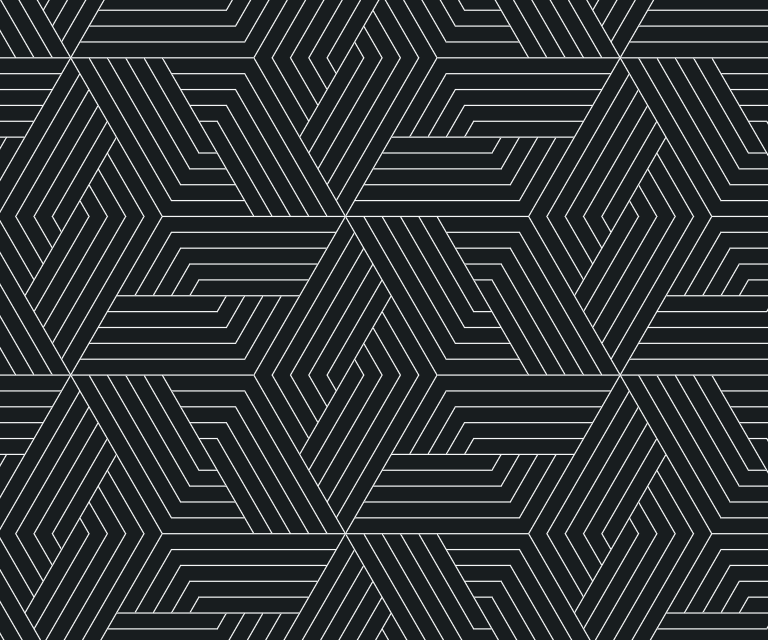
This pattern is drawn by a WebGL 1 fragment shader. Its source:

```glsl
precision highp float;

uniform vec2 u_resolution;

const float EDGE = 0.2385;  // rhombus edge, as a share of the canvas width
const float SIN60 = 0.8660254;

// Oblique coordinates along the 0 and 60 degree directions
vec2 toOblique(vec2 p) {
  float b = p.y / SIN60;
  return vec2(p.x - 0.5 * b, b);
}

vec2 rotate60(vec2 q) {
  return vec2(-q.y, q.x + q.y);
}

// Local position in the one rhombus, out of three orientations, that holds q
vec2 rhombusCoords(vec2 q) {
  vec2 local = vec2(0.0);
  for (int i = 0; i < 3; i++) {
    vec2 cell = floor(q);
    if (mod(cell.x - cell.y + 0.5, 3.0) < 1.0) local = q - cell;
    q = rotate60(q);
  }
  return local;
}

// Distance to the closest line inside a rhombus, in edge lengths
float lineDistance(vec2 uv) {
  // The two halves are half-turn copies of each other
  if (uv.y > 0.5) uv = 1.0 - uv;

  // Five stripes that fold along the short diagonal
  float stripe = min(uv.y, 1.0 - uv.x);
  float folded = abs(fract(stripe * 10.0 + 0.5) - 0.5) / 10.0;

  float middle = 0.5 - uv.y;
  float side = min(uv.x, 1.0 - uv.x);
  return SIN60 * min(folded, min(middle, side));
}

// Share of a pixel-wide box covered by a line
float coverage(float dist, float halfWidth, float pixel) {
  float near = max(dist - 0.5 * pixel, -halfWidth);
  float far = min(dist + 0.5 * pixel, halfWidth);
  return clamp((far - near) / pixel, 0.0, 1.0);
}

void main() {
  vec2 p = (gl_FragCoord.xy / u_resolution.x - vec2(0.4498, 0.5515)) / EDGE;
  float pixel = 1.0 / (u_resolution.x * EDGE);

  float dist = lineDistance(rhombusCoords(toOblique(p)));
  float ink = coverage(dist, 0.0033, pixel);

  vec3 ground = vec3(0.095, 0.112, 0.12);
  vec3 line = vec3(0.96, 0.97, 0.97);
  gl_FragColor = vec4(mix(ground, line, ink), 1.0);
}
```
